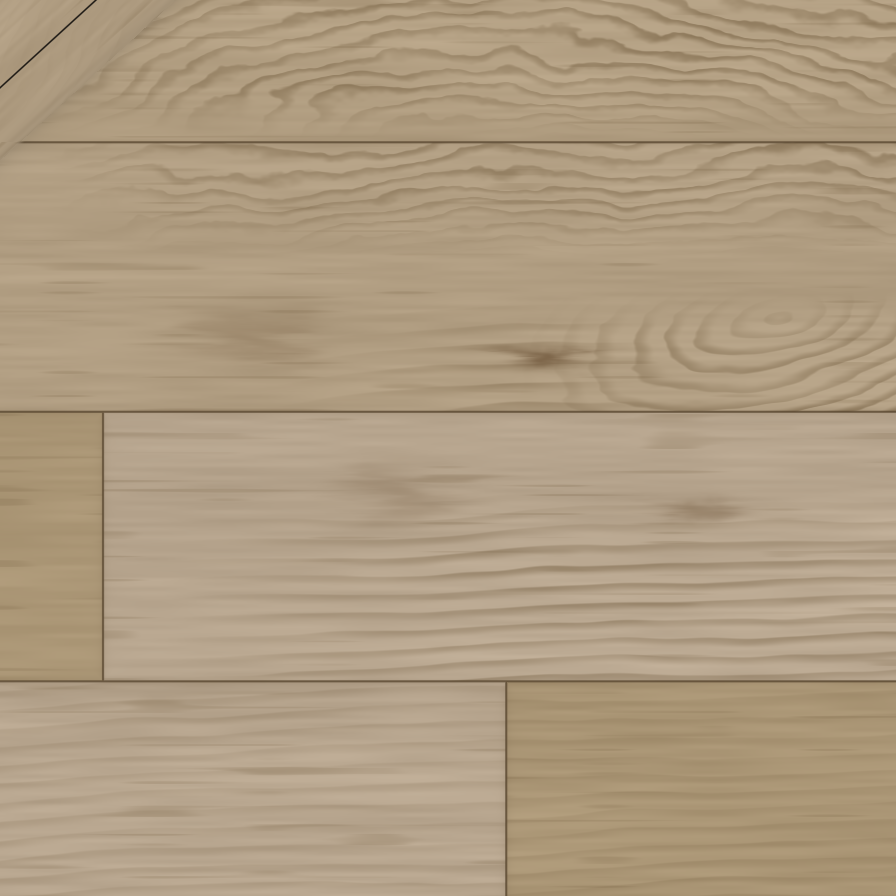
A WebGL 1 fragment shader for this texture:

```glsl
precision highp float;
// Oak floorboards: staggered horizontal planks with dark joints, plus a mitred
// corner at the upper left. Stretched value noise gives fibres, contours of a
// warped height field give the growth rings, and ragged ellipses the knots.
uniform vec2 u_resolution;

const float ROW_HEIGHT = 0.3008;
const float ROW_ORIGIN = 0.2396;
const float PLANK_LENGTH = 1.9;
const float JOINT_START = 0.115;    // end joint of row 0
const float JOINT_STEP = -0.45;     // stagger from row to row
const float SEAM_HALF = 0.0009;
const float MITRE_WIDTH = 0.06;
const vec2 MITRE_POINT = vec2(0.0, 0.902);
const vec2 MITRE_NORMAL = vec2(-0.675, 0.738);
const vec2 SWIRL_CENTRE = vec2(0.87, 0.645);
const vec2 KNOT_FIRST = vec2(0.28, 0.622);
const vec2 KNOT_SPACING = vec2(0.325, -0.02);
const vec2 KNOT_ROW_SHIFT = vec2(0.165, -0.172);

const vec3 HONEY = vec3(0.668, 0.588, 0.46);
const vec3 PALE = vec3(0.712, 0.642, 0.552);
const vec3 RING = vec3(0.45, 0.365, 0.245);
const vec3 KNOT = vec3(0.40, 0.30, 0.19);
const vec3 SEAM = vec3(0.35, 0.28, 0.19);
const vec3 GAP = vec3(0.06, 0.05, 0.04);

float hash(vec2 p) {
  vec3 q = fract(p.xyx * 0.1031);
  q += dot(q, q.yzx + 33.33);
  return fract((q.x + q.y) * q.z);
}

float noise(vec2 p) {
  vec2 i = floor(p), f = fract(p);
  f = f * f * (3.0 - 2.0 * f);
  return mix(mix(hash(i), hash(i + vec2(1.0, 0.0)), f.x),
             mix(hash(i + vec2(0.0, 1.0)), hash(i + 1.0), f.x), f.y);
}

float fbm(vec2 p) {
  float sum = 0.0, amp = 0.5;
  for (int i = 0; i < 4; i++) {
    sum += amp * noise(p);
    p = p * 2.03 + 17.0;
    amp *= 0.5;
  }
  return sum;
}

// Antialiased stroke around the zero of distance d
float stroke(float d, float halfWidth, float px) {
  return 1.0 - smoothstep(halfWidth - 0.5 * px, halfWidth + px, abs(d));
}

// Strength of the ring figure: v is the height within the row
float figureMask(float row, float x, float v) {
  if (row > 1.5) return smoothstep(0.0, 0.25, v) * (0.4 + 0.6 * smoothstep(0.08, 0.3, x));
  if (row > 0.5) return 0.9 * smoothstep(0.55, 0.85, v) * smoothstep(0.02, 0.3, x)
                      + (1.0 - smoothstep(0.15, 0.48, v)) * smoothstep(0.25, 0.8, x);
  if (row > -0.5) return 0.85 * (1.0 - smoothstep(0.42, 0.75, v)) * smoothstep(0.12, 0.6, x);
  return 0.3;
}

// One growth ring: slow fade into latewood, then a sharp edge
float latewood(float field) {
  float f = fract(field);
  return smoothstep(0.4, 0.88, f) * (1.0 - smoothstep(0.88, 1.0, f));
}

// Rings running along the plank, arched by its cut
float longRings(vec2 g, float x, float wildness, float arch) {
  float bow = arch * (x - 0.58) * (x - 0.58);
  return latewood((g.y + bow) * 48.0 - g.x * 1.5
                  + mix(1.8, 6.5, wildness) * fbm(g * vec2(2.6, 6.0))
                  + wildness * 1.3 * fbm(g * vec2(18.0, 30.0)));
}

// Nested loops around the swirl, drawn out to the lower left
float swirlRings(vec2 p) {
  vec2 q = p - SWIRL_CENTRE;
  q.y -= 0.22 * q.x;
  return latewood(length(q * vec2(0.42, 1.0)) * 58.0 + 1.6 * fbm(p * vec2(7.0, 20.0)));
}

// Ragged knots: a faint and a dark one in each of two rows
float knots(vec2 p) {
  float sum = 0.0;
  vec2 rag = vec2(fbm(p * vec2(9.0, 90.0)) - 0.5, 0.3 * fbm(p * vec2(20.0, 40.0)) - 0.15);
  for (int i = 0; i < 4; i++) {
    float dark = mod(float(i), 2.0), lower = floor(float(i) / 2.0);
    vec2 d = p - KNOT_FIRST - dark * KNOT_SPACING - lower * KNOT_ROW_SHIFT;
    d = (d + rag * vec2(0.16, 0.06)) / mix(vec2(0.05, 0.03), vec2(0.042, 0.011), dark);
    sum += exp(-dot(d, d)) * mix(0.22, 0.7 - 0.35 * lower, dark);
  }
  return sum;
}

void main() {
  vec2 p = gl_FragCoord.xy / u_resolution;
  float px = 1.0 / min(u_resolution.x, u_resolution.y);

  // Plank layout
  float rowPos = (p.y - ROW_ORIGIN) / ROW_HEIGHT;
  float row = floor(rowPos), v = fract(rowPos);
  float along = (p.x - JOINT_START - row * JOINT_STEP) / PLANK_LENGTH;
  float column = floor(along);
  float mitre = dot(p - MITRE_POINT, MITRE_NORMAL);
  float inside = mitre + MITRE_WIDTH;
  float corner = smoothstep(-0.004, 0.004, inside);

  // Grain follows the plank, or the diagonal inside the corner
  vec2 diagonal = vec2(dot(p, vec2(MITRE_NORMAL.y, -MITRE_NORMAL.x)), mitre);
  vec2 g = mix(p, diagonal, step(0.0, inside)) + vec2(7.3 * row + 31.0, 3.7 * column + 11.0);
  float upper = step(0.5, row), middle = upper * step(row, 1.5);
  float tone = mix(1.0 - mod(row + column, 2.0), 0.5 - 0.1 * (row - 1.0), upper);
  vec3 color = mix(HONEY, PALE, mix(tone, 0.55, corner));

  // Fibres and short pores
  color += 0.07 * (fbm(g * vec2(3.0, 26.0)) - 0.47);
  color += 0.035 * (noise(g * vec2(12.0, 210.0)) - 0.5);
  float pores = smoothstep(0.78, 0.98, noise(g * vec2(8.0, 190.0)));
  color = mix(color, RING, 0.2 * pores);

  // Rings and knots
  float swirl = middle * smoothstep(0.56, 0.76, p.x) * (1.0 - smoothstep(0.38, 0.5, v));
  float figure = figureMask(row, p.x, v) * mix(1.0, 0.2, corner);
  float wildness = upper * mix(1.0, smoothstep(0.45, 0.65, v), middle);
  float ring = mix(longRings(g, p.x, wildness, 0.4 * upper * (1.0 - 0.6 * middle)),
                   swirlRings(p), swirl);
  float fade = 0.1 + 1.2 * fbm(g * vec2(6.0, 32.0) + 5.0);
  color += 0.025 * figure * (1.0 - ring);
  color = mix(color, RING, 0.52 * figure * ring * fade);
  color = mix(color, KNOT, knots(p));

  // Joints with a soft shadow, then the mitre edge and its open gap
  float rowEdge = min(v, 1.0 - v) * ROW_HEIGHT;
  float endEdge = min(fract(along), 1.0 - fract(along)) * PLANK_LENGTH;
  float edge = min(rowEdge, endEdge);
  float joint = 0.7 * stroke(edge, SEAM_HALF, px) + 0.12 * exp(-edge / 0.004);
  color = mix(color, SEAM, joint * (1.0 - corner));
  color *= 1.0 - 0.08 * exp(-abs(inside) / 0.01);
  color = mix(color, GAP, 0.9 * stroke(mitre, 0.0006, px));
  gl_FragColor = vec4(color, 1.0);
}
```
